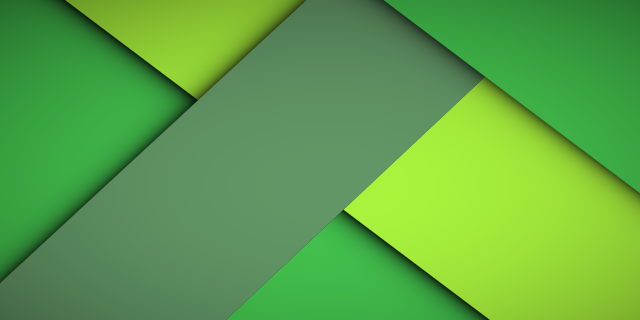
A WebGL 2 fragment shader for this background:

```glsl
#version 300 es
precision highp float;
// Overlapping diagonal sheets in green, lime and sage with soft shadows and a vignette.

uniform vec2 u_resolution;
out vec4 fragColor;

const vec3 GREEN = vec3(0.265, 0.765, 0.305);
const vec3 LIME = vec3(0.665, 0.955, 0.240);
const vec3 SAGE = vec3(0.385, 0.590, 0.400);
const vec3 RIM = vec3(0.450, 0.580, 0.480);

// Sheet edges as start and end points, in canvas heights.
const vec4 LIME_EDGE = vec4(1.531, 0.0, 0.203, 1.0);
const vec4 SAGE_UPPER = vec4(0.958, 1.0, 0.0, 0.115);
const vec4 SAGE_LOWER = vec4(0.706, 0.0, 1.510, 0.755);
const vec4 CORNER_EDGE = vec4(2.0, 0.396, 1.198, 1.0);

const float SHADOW_WIDTH = 0.028;
const float LIME_SHADOW = 0.85;
const float SAGE_SHADOW = 0.68;
const float CORNER_SHADOW = 0.65;
const float RIM_WIDTH = 0.004;
const float RIM_STRENGTH = 0.4;

const vec2 LIGHT_CENTER = vec2(0.52, 0.42);
const float VIGNETTE = 0.80;
const float VIGNETTE_POWER = 2.3;

// Signed distance to a line, positive on the left of its direction.
float lineDistance(vec2 p, vec4 edge) {
    vec2 dir = normalize(edge.zw - edge.xy);
    vec2 rel = p - edge.xy;
    return dir.x * rel.y - dir.y * rel.x;
}

// Smooth coverage of the positive side, about one pixel wide.
float cover(float d) {
    float pixel = 1.0 / u_resolution.y;
    return smoothstep(-0.7 * pixel, 0.7 * pixel, d);
}

// Light left outside a raised edge.
float shade(float d, float strength) {
    return 1.0 - strength * exp(-max(-d, 0.0) / SHADOW_WIDTH);
}

void main() {
    vec2 p = gl_FragCoord.xy / u_resolution.y;
    vec2 uv = gl_FragCoord.xy / u_resolution;

    // Each distance is positive inside its sheet.
    float lime = -lineDistance(p, LIME_EDGE);
    float sageUpper = -lineDistance(p, SAGE_UPPER);
    sageUpper = lineDistance(p, SAGE_UPPER);
    float sageLower = lineDistance(p, SAGE_LOWER);
    float sage = min(sageUpper, sageLower);
    float corner = -lineDistance(p, CORNER_EDGE);

    // Lime sheet over the green base.
    vec3 color = GREEN * shade(lime, LIME_SHADOW);
    color = mix(color, LIME, cover(lime));

    // Sage band, casting its shadow to the upper left only.
    color *= shade(sageUpper, SAGE_SHADOW * cover(sageLower));
    float rim = RIM_STRENGTH * (1.0 - smoothstep(0.0, RIM_WIDTH, sage));
    color = mix(color, mix(SAGE, RIM, rim), cover(sage));

    // Green corner sheet on top.
    color *= shade(corner, CORNER_SHADOW);
    color = mix(color, GREEN, cover(corner));

    // Vignette around the light.
    float falloff = pow(length(uv - LIGHT_CENTER), VIGNETTE_POWER);
    color *= 1.0 - VIGNETTE * falloff;

    fragColor = vec4(color, 1.0);
}
```
